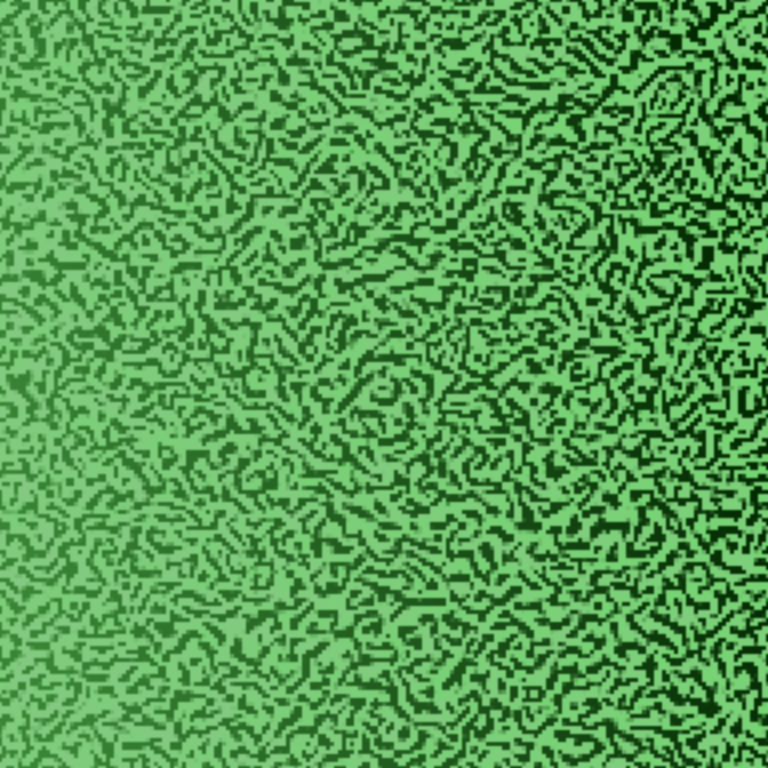
Write a WebGL 2 fragment shader that draws this texture.

```glsl
#version 300 es
precision highp float;
// Fine maze of short dark worms on green, fading from soft at left to inky at right.
// Wave noise (gradient noise with a ripple at each lattice point) is thresholded
// on a coarse grid, then blended between grid points for a slightly stepped edge.

uniform vec2 u_resolution;
out vec4 fragColor;

const float TAU = 6.2831853;
const float WORMS = 58.0;     // worm spacings across the canvas
const float BLOCKS = 192.0;   // coarse grid steps across the canvas
const float CLUMPS = 15.0;    // dense and open patches across the canvas
const float MOTTLE = 17.0;    // tint patches across the canvas

// Two random values in 0..1 for an integer lattice point.
vec2 hash2(vec2 cell, uint seed) {
    uvec2 v = uvec2(ivec2(cell) + 4096);
    v = v * 1664525u + 1013904223u + seed;
    v.x += v.y * 1664525u;
    v.y += v.x * 1664525u;
    v ^= v >> 16u;
    v.x += v.y * 1664525u;
    v.y += v.x * 1664525u;
    v ^= v >> 16u;
    return vec2(v & 65535u) / 65535.0;
}

// Sum of local ripples, one per lattice point, with wave directions
// spread by the given angle around the vertical and mixed wavelengths.
float waveNoise(vec2 p, float spread, uint seed) {
    vec2 base = floor(p);
    float sum = 0.0;
    for (int y = -1; y <= 2; y++) {
        for (int x = -1; x <= 2; x++) {
            vec2 cell = base + vec2(x, y);
            vec2 offset = p - cell;
            vec2 rnd = hash2(cell, seed);
            float angle = 0.25 * TAU + (rnd.x - 0.5) * spread;
            float pitch = mix(0.55, 1.2, fract(rnd.x * 37.0));
            vec2 wave = pitch * vec2(cos(angle), sin(angle));
            float falloff = max(0.0, 1.0 - dot(offset, offset) / 2.0);
            sum += falloff * falloff * cos(TAU * (dot(wave, offset) + rnd.y));
        }
    }
    return sum;
}

// Ink amount at one point of the coarse grid; bias thickens the worms.
float inkAt(vec2 block, float bias) {
    float n = waveNoise(block * WORMS / BLOCKS, 2.7, 11u);
    return smoothstep(0.0, 0.42, n + bias);
}

// Ink blended between the four nearest grid points.
float softInk(vec2 p, float bias) {
    vec2 block = floor(p);
    vec2 t = smoothstep(0.0, 1.0, p - block);
    float low = mix(inkAt(block, bias), inkAt(block + vec2(1, 0), bias), t.x);
    float high = mix(inkAt(block + vec2(0, 1), bias), inkAt(block + vec2(1, 1), bias), t.x);
    return mix(low, high, t.y);
}

void main() {
    vec2 uv = gl_FragCoord.xy / u_resolution;

    // Left to right ramp, leaning toward the upper right
    float ramp = clamp(uv.x + 0.16 * (uv.y - 0.5), 0.0, 1.0);

    // Ground and ink colours along the ramp
    vec3 ground = mix(vec3(0.505, 0.795, 0.495), vec3(0.475, 0.825, 0.465), ramp);
    vec3 ink = mix(vec3(0.220, 0.520, 0.205), vec3(0.005, 0.155, 0.000), ramp);

    // Faint uneven tint in the ground
    float tint = waveNoise(uv * MOTTLE, TAU, 47u);
    ground += tint * vec3(0.010, -0.006, 0.010);

    // Worms grow thicker toward the right and in scattered clumps
    float clump = waveNoise(uv * CLUMPS, TAU, 83u);
    float bias = 0.10 * (ramp - 0.5) + 0.10 * clump;

    float amount = softInk(uv * BLOCKS, bias);
    fragColor = vec4(mix(ground, ink, amount), 1.0);
}
```
